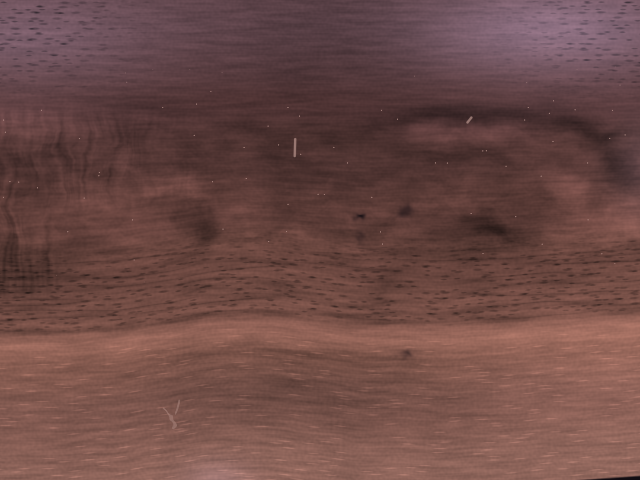
Write a WebGL 2 fragment shader that draws this texture.

```glsl
#version 300 es
precision highp float;
// Dark polished walnut board: a vertical colour ramp, soft patches of shade and
// sheen, and gradient noise stretched along a bent grain. Pores, flecks and
// dust are scattered by hashed cells.
uniform vec2 u_resolution;
out vec4 fragColor;

// Colour stops: rgb and height, from bottom to top
const vec4 RAMP[9] = vec4[9](
  vec4(.55, .39, .35, 0), vec4(.50, .345, .31, .16), vec4(.53, .36, .315, .27),
  vec4(.47, .315, .28, .36), vec4(.43, .285, .255, .46), vec4(.375, .245, .225, .55),
  vec4(.32, .21, .20, .68), vec4(.33, .215, .215, .78), vec4(.39, .28, .305, .95));
const vec3 LILAC = vec3(.19, .18, .23);
const vec3 DUST = vec3(.70, .56, .53);
const vec3 HOLE = vec3(.07, .05, .07);
const float FINE_GRAIN = .11;
const float FIGURE = .30;
const float CURL = .17;
const float PORE_DEPTH = .32;
const float FLECK_LIGHT = .16;

vec3 hash3(vec2 p) {
  vec3 q = fract(p.xyx * vec3(.1031, .1030, .0973));
  q += dot(q, q.yxz + 33.33);
  return fract((q.xxy + q.yzz) * q.zyx);
}

float corner(vec2 cell, vec2 f) {
  float a = 6.2832 * hash3(cell).x;
  return dot(vec2(cos(a), sin(a)), f);
}

float noise(vec2 p) {
  vec2 i = floor(p), f = fract(p), e = vec2(0, 1);
  vec2 u = f * f * f * (f * (f * 6. - 15.) + 10.);
  return 1.4 * mix(mix(corner(i, f), corner(i + e.yx, f - e.yx), u.x),
                   mix(corner(i + e, f - e), corner(i + 1., f - 1.), u.x), u.y);
}

float fbm(vec2 p) {
  float sum = 0., amp = .6;
  for (int i = 0; i < 4; i++, amp *= .5) {
    sum += amp * noise(p);
    p = p * 2.03 + 17.;
  }
  return sum;
}

float bell(float x) { return exp(-x * x); }

// Soft ellipse: centre in xy, radii in zw
float blob(vec2 p, vec4 e) { return bell(length((p - e.xy) / e.zw)); }

// One soft ellipse in some of the cells of a staggered grid
float scatter(vec2 p, vec2 cell, float density, float seed) {
  vec2 q = p / cell;
  q.x += hash3(vec2(floor(q.y), seed)).x;
  vec3 r = hash3(floor(q) + seed);
  vec2 d = (fract(q) - mix(vec2(.35), vec2(.65), r.xy)) / .33;
  return smoothstep(1., .25, length(d)) * step(1. - density, r.z);
}

// Scratch from e.xy to e.zw
float scratch(vec2 p, vec4 e) {
  vec2 d = e.zw - e.xy, q = p - e.xy;
  return smoothstep(.004, .001, length(q - d * clamp(dot(q, d) / dot(d, d), 0., 1.)));
}

void main() {
  vec2 p = gl_FragCoord.xy / u_resolution * vec2(4. / 3., 1);

  // Bent seam; the grain follows it and straightens towards the top
  float seam = .302 + .035 * bell((p.x - .5) / .22) + .026 * p.x * p.x + .004 * noise(vec2(p.x * 9., 2));
  float h = p.y - seam;
  vec2 g = vec2(p.x, p.y - (seam - .325) * smoothstep(.75, .45, p.y));
  float middle = smoothstep(.42, .52, p.y) * smoothstep(.80, .70, p.y);
  float upper = smoothstep(.76, .90, p.y);

  // Base colour
  float level = g.y + .02 * noise(g * vec2(3, 9));
  vec3 col = RAMP[0].rgb;
  for (int i = 1; i < 9; i++)
    col = mix(col, RAMP[i].rgb, smoothstep(RAMP[i - 1].w, RAMP[i].w, level));

  // Broad shade, then light, with ragged outlines in the figured zone
  vec2 w = p + .035 * middle * vec2(fbm(p * 9.), fbm(p * 11. + 40.));
  float tone = -.16 * blob(w, vec4(.68, .92, .26, .16));
  tone -= .10 * blob(w, vec4(.66, .66, .22, .10));
  tone -= .17 * blob(w, vec4(.62, .19, .33, .08));
  tone -= .38 * blob(w, vec4(1.03, .53, .07, .035));
  tone -= .17 * blob(w, vec4(.98, .49, .17, .05));
  tone -= .34 * blob(w, vec4(.43, .525, .025, .03));
  tone -= .28 * blob(w, vec4(.04, .45, .10, .06));
  tone -= .12 * blob(w, vec4(.30, .78, .14, .025));
  tone += .24 * blob(w, vec4(.03, .75, .15, .035));
  tone += .20 * blob(w, vec4(.34, .60, .14, .025));
  tone += .17 * blob(w, vec4(.22, .53, .11, .03));
  tone += .22 * blob(w, vec4(1.02, .715, .17, .02));
  tone += .32 * blob(w, vec4(1.19, .615, .045, .03));
  tone += .32 * blob(w, vec4(1.28, .53, .13, .035));
  tone += .14 * blob(w, vec4(1.28, .22, .25, .15));

  // Dark arch at the upper right
  vec2 a = abs(w - vec2(1, .58)) / vec2(.30, .185);
  float arch = pow(dot(a * a, a), 1. / 3.) - 1.;
  tone -= .30 * bell(arch * 10.) * smoothstep(.70, .90, p.x) * smoothstep(.56, .66, p.y);

  // Mottled figure and upright curl streaks on the left
  tone += FIGURE * middle * fbm(w * vec2(9, 20) + 5.);
  float curlZone = smoothstep(.50, .15, p.x) * smoothstep(.36, .42, p.y) * smoothstep(.79, .74, p.y);
  curlZone *= max(smoothstep(.16, .08, p.x), smoothstep(.53, .61, p.y));
  tone += CURL * curlZone * (noise(w * vec2(65, 7)) + .5 * noise(w * vec2(130, 12)));

  // Seam, light band under it and growth lines above it
  tone += .15 * bell((h + .028) / .024) - .14 * blob(vec2(p.x, h), vec4(.62, -.075, .3, .009));
  tone -= .20 * bell((h - .004) / .007) * (.6 + noise(g * vec2(7, 30)));
  float lineZone = smoothstep(-.01, .02, h) * smoothstep(.20, .11, h);
  tone -= .20 * lineZone * pow(1. - min(abs(noise(g * vec2(2.5, 48) + 8.)), 1.), 7.);
  tone += FINE_GRAIN * (noise(g * vec2(9, 95)) + .6 * noise(g * vec2(24, 210)));
  tone += .05 * noise(p * 150.);

  // Pores near the top corners and above the seam; pale flecks below
  float sides = smoothstep(.25, .65, abs(p.x - .66));
  float pores = scatter(g, vec2(.042, .011), .55, 3.) + scatter(g, vec2(.027, .008), .35, 9.);
  tone -= PORE_DEPTH * pores * (upper * sides + .65 * lineZone);
  tone += FLECK_LIGHT * scatter(g, vec2(.055, .007), .30, 21.) * smoothstep(0., -.06, h);
  col *= max(1. + tone, .15);

  // Reflected sheen
  col += LILAC * (.50 * blob(p, vec4(.02, .91, .28, .12)) + .92 * blob(p, vec4(1.15, .93, .26, .11))
    + .35 * blob(p, vec4(1.34, .66, .07, .10)) + .45 * blob(p, vec4(.45, 0, .07, .04)));

  // Knots and chips
  vec2 k = p + .006 * noise(p * 70.);
  float knots = .9 * blob(k, vec4(.75, .548, .009, .006)) + .5 * blob(k, vec4(.845, .56, .014, .012));
  knots += .5 * blob(k, vec4(.847, .262, .014, .007)) + .3 * blob(k, vec4(.75, .507, .009, .014));
  col = mix(col, HOLE, knots);

  // Dust and scratches
  float dust = scatter(p, vec2(.0065), .007, 31.) * smoothstep(.38, .5, p.y) * (1. - upper);
  dust += scratch(p, vec4(.615, .71, .614, .675)) + scratch(p, vec4(.974, .745, .982, .755));
  dust += .6 * (scratch(k, vec4(.345, .152, .365, .112)) + scratch(k, vec4(.376, .167, .364, .138)));
  col = mix(col, DUST, .75 * min(dust, 1.));

  // Dark gap in the lower right corner
  col = mix(col, HOLE, smoothstep(.003, -.002, p.y - .07 * (p.x - 1.22)));
  fragColor = vec4(col, 1);
}
```
